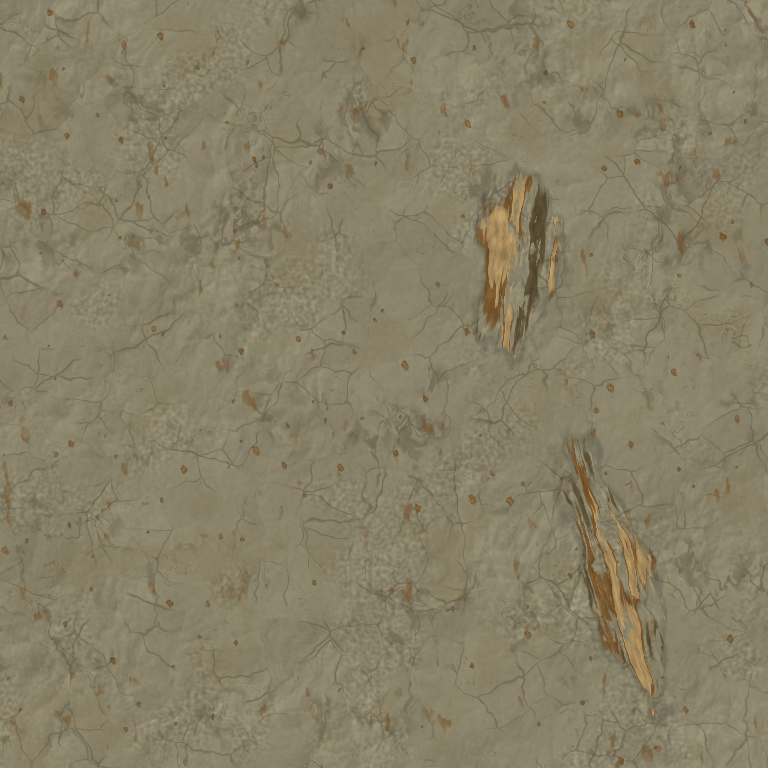
This texture is drawn by a Shadertoy shader. Its source:

```glsl
#define LIGHT_STONE vec3(0.572, 0.549, 0.450)
#define DARK_STONE vec3(0.478, 0.455, 0.367)
#define OCHRE_STONE vec3(0.520, 0.485, 0.365)
#define SEAM_COLOR vec3(0.350, 0.322, 0.250)
#define RUST vec3(0.450, 0.310, 0.150)
#define TAN vec3(0.650, 0.540, 0.360)
#define UMBER vec3(0.290, 0.235, 0.140)
#define PLATE_SCALE 7.0
#define SPOT_SCALE 24.0
#define SPOT_CHANCE 0.27
#define CRACK_WIDTH 0.0007
#define GRIT_SCALE 190.0

vec2 hash2(vec2 p) {
    vec3 q = fract(p.xyx * vec3(0.1031, 0.1030, 0.0973));
    q += dot(q, q.yzx + 33.33);
    return fract((q.xx + q.yz) * q.zy);
}

float gradientNoise(vec2 p) {
    vec2 i = floor(p), f = fract(p);
    vec2 u = f * f * f * (f * (f * 6.0 - 15.0) + 10.0);
    vec4 corner;
    for (int k = 0; k < 4; k++) {
        vec2 o = vec2(k & 1, k >> 1);
        float angle = 6.2832 * hash2(i + o).x;
        corner[k] = dot(vec2(cos(angle), sin(angle)), f - o);
    }
    return mix(mix(corner.x, corner.y, u.x), mix(corner.z, corner.w, u.x), u.y);
}

float fbm(vec2 p) {
    float sum = 0.0, amp = 1.0;
    for (int i = 0; i < 5; i++) {
        sum += amp * gradientNoise(p);
        p = mat2(1.6, 1.2, -1.2, 1.6) * p + 17.3;
        amp *= 0.5;
    }
    return sum;
}

// Height field with sharp creases
float creases(vec2 p) {
    float sum = 0.0, amp = 1.0;
    for (int i = 0; i < 5; i++) {
        sum += amp * abs(gradientNoise(p));
        p = mat2(1.6, 1.2, -1.2, 1.6) * p + 29.7;
        amp *= 0.52;
    }
    return sum;
}

// x: distance to the nearest plate border, y: random tone of the plate
vec2 plates(vec2 p) {
    vec2 cell = floor(p), nearest = vec2(0.0), id = cell;
    float best = 9.0, border = 9.0;
    for (int k = 0; k < 9; k++) {
        vec2 c = cell + vec2(k % 3, k / 3) - 1.0;
        vec2 r = c + hash2(c) - p;
        if (dot(r, r) < best) { best = dot(r, r); nearest = r; id = c; }
    }
    for (int k = 0; k < 25; k++) {
        vec2 c = id + vec2(k % 5, k / 5) - 2.0;
        vec2 r = c + hash2(c) - p, d = r - nearest;
        if (dot(d, d) > 0.0001) border = min(border, dot(0.5 * (r + nearest), normalize(d)));
    }
    return vec2(border, hash2(id + 71.0).x);
}

// Dark line along the zero contour of a noise field
float contour(float field, float width) {
    return 1.0 - smoothstep(0.0, width, abs(field));
}

// Torn, streaked mineral pocket
vec3 pocket(vec3 col, vec2 uv, vec2 centre, vec2 halfSize, float slant, float px) {
    vec2 q = uv - centre;
    q.x -= slant * q.y;
    q.x += 0.010 * fbm(uv * vec2(18.0, 9.0));
    float torn = fbm(uv * vec2(26.0, 13.0) + 5.0);
    float d = length(q / halfSize) - 1.0 + 0.4 * torn;
    float edge = 0.03 + px / halfSize.x;
    float inside = 1.0 - smoothstep(-edge, edge, d);
    float side = q.x / halfSize.x;
    float streak = fbm(q * vec2(38.0, 4.0) + centre * 31.0);
    float fine = fbm(q * vec2(150.0, 40.0));
    vec3 mineral = mix(col, RUST, 0.9 * smoothstep(0.02, 0.12, streak));
    mineral = mix(mineral, TAN, smoothstep(0.2, 0.26, streak + 0.14 * side));
    mineral = mix(mineral, UMBER, 0.8 * smoothstep(0.12, 0.3, -streak - 0.15 * side + 0.15 * fine));
    mineral *= 1.0 + 0.25 * fine;
    col *= 1.0 - 0.16 * (1.0 - smoothstep(0.0, 0.16, abs(d)));
    return mix(col, mineral, inside * smoothstep(-0.35, -0.15, torn + 0.5 * fine));
}

// Small rusty nodules with dark rims
vec3 spots(vec3 col, vec2 uv, float px) {
    vec2 p = uv * SPOT_SCALE, cell = floor(p);
    for (int k = 0; k < 9; k++) {
        vec2 c = cell + vec2(k % 3, k / 3) - 1.0;
        vec2 pick = hash2(c + 13.0), r = p - c - hash2(c + 47.0);
        if (pick.x > SPOT_CHANCE) continue;
        r.x += 0.5 * (pick.y - 0.5) * r.y;
        float radius = mix(0.035, 0.125, pick.y * pick.y);
        float d = length(r * vec2(1.2, 0.9)) - radius + 0.07 * gradientNoise(p * 9.0);
        float aa = px * SPOT_SCALE;
        vec3 tint = mix(RUST, TAN, 0.35 * hash2(c + 5.0).x + 0.6 * gradientNoise(p * 13.0));
        tint = mix(tint, UMBER, 0.7 * smoothstep(-0.045, 0.0, d));
        col = mix(col, tint, 0.8 * (1.0 - smoothstep(-aa, aa, d)));
    }
    return col;
}

void mainImage(out vec4 fragColor, in vec2 fragCoord) {
    vec2 uv = fragCoord / iResolution.y;
    float px = 1.0 / iResolution.y;
    vec2 warp = vec2(fbm(uv * 9.0), fbm(uv * 9.0 + 40.0));
    vec2 jag = vec2(gradientNoise(uv * 60.0), gradientNoise(uv * 60.0 + 33.0));
    vec2 bent = uv + 0.022 * warp + 0.004 * jag;

    // Stone body: tilted plates and side-lit creased relief
    vec2 big = plates(mat2(0.9, 0.45, -0.35, 0.7) * bent * PLATE_SCALE);
    vec2 small = plates(mat2(0.8, -0.5, 0.6, 0.9) * bent * PLATE_SCALE * 2.6 + 9.0);
    vec2 rough = uv * vec2(15.0, 12.0) + 0.3 * warp;
    float relief = creases(rough) - creases(rough + vec2(-0.05, 0.05));
    float broken = smoothstep(-0.2, 0.3, fbm(uv * 5.0 + 23.0));
    float tone = 0.63 + 0.2 * fbm(uv * 9.0) + 0.16 * (big.y - 0.5) + 0.24 * (small.y - 0.5);
    tone += relief * mix(0.9, 2.6, broken);
    vec3 col = mix(DARK_STONE, LIGHT_STONE, clamp(tone, -0.5, 1.3));
    col = mix(col, OCHRE_STONE, 0.5 * smoothstep(0.15, 0.45, fbm(uv * 9.0 + 61.0)));

    // Gritty patches over a faint overall grain
    float gritMask = smoothstep(0.05, 0.4, fbm(uv * 7.0 + 87.0));
    float grit = gradientNoise(uv * GRIT_SCALE) + 0.6 * gradientNoise(uv * GRIT_SCALE * 0.6 + 8.0);
    col *= 1.0 + grit * mix(0.03, 0.17, gritMask);

    // Hairline cracks that fade in and out along plate borders
    float hair = CRACK_WIDTH + px;
    float gate = smoothstep(-0.2, 0.3, fbm(uv * 13.0 + 31.0));
    float crack = 1.0 - smoothstep(0.0, hair, big.x / PLATE_SCALE);
    crack = max(crack, 0.85 - 0.85 * smoothstep(0.0, hair, small.x / (PLATE_SCALE * 2.6)));
    col = mix(col, SEAM_COLOR, 0.52 * crack * gate);
    float vein = contour(fbm(uv * 8.0 + 0.3 * jag + 19.0), 0.018);
    col = mix(col, SEAM_COLOR, 0.4 * vein * smoothstep(0.0, 0.3, fbm(uv * 11.0 + 77.0)));

    // Upright and diagonal seams with finely crumbled flanks
    float upright = fbm(bent * vec2(7.0, 2.2) + 3.0);
    float diagonal = fbm(mat2(2.8, 4.2, -2.0, 3.8) * bent + 52.0);
    float seamGate = smoothstep(-0.05, 0.3, fbm(uv * 6.5 + 11.0));
    float seam = max(contour(upright, 0.022), 0.8 * contour(diagonal, 0.022));
    float flank = max(contour(upright, 0.15), contour(diagonal, 0.12));
    float crumble = smoothstep(0.0, 0.2, fbm(uv * vec2(42.0, 34.0) + 7.0));
    col = mix(col, SEAM_COLOR, seamGate * max(0.5 * seam, 0.42 * flank * crumble));
    float flake = smoothstep(0.22, 0.34, fbm(uv * vec2(34.0, 28.0) + 51.0));
    col = mix(col, LIGHT_STONE * 1.05, 0.45 * flake * flank * seamGate);
    float stain = flank * smoothstep(0.36, 0.5, fbm(uv * vec2(48.0, 24.0) + 95.0));
    col = mix(col, RUST, 0.55 * stain);

    col = spots(col, uv, px);
    col = pocket(col, uv, vec2(0.675, 0.655), vec2(0.054, 0.115), 0.12, px);
    col = pocket(col, uv, vec2(0.800, 0.250), vec2(0.046, 0.165), -0.30, px);
    fragColor = vec4(clamp(col, 0.0, 1.0), 1.0);
}
```
